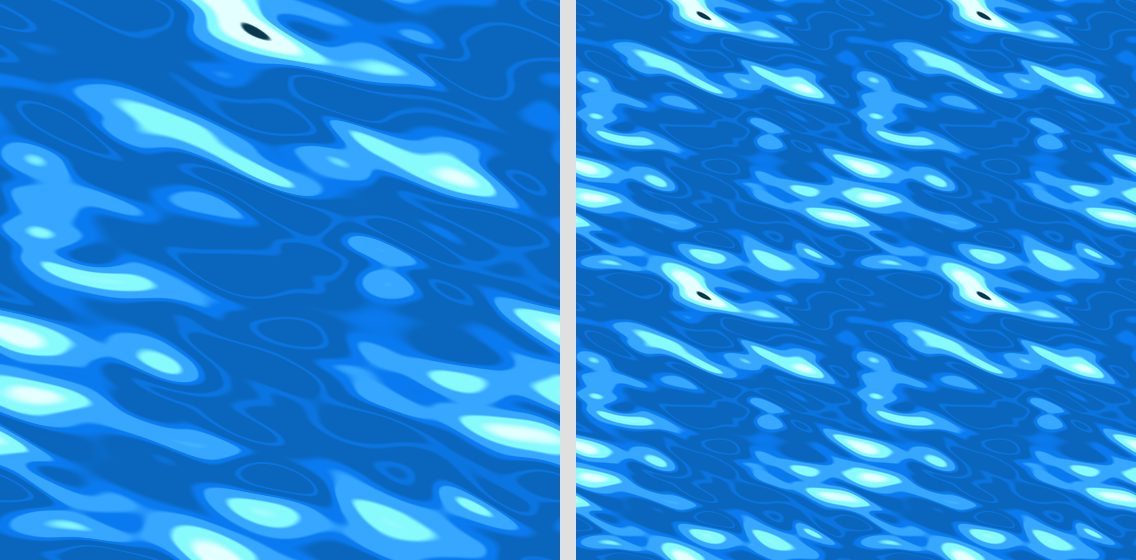
Left: one tile. Right: repeated 2 by 2.
Give the GLSL for this texture, as a WebGL 1 fragment shader.

```glsl
precision highp float;
uniform vec2 u_resolution;

#define TAU 6.2831853
#define BROAD_GRID vec3(5.0, 17.0, 4.0)  // columns, rows, rows of slant
#define FINE_GRID vec3(7.0, 22.0, 7.0)
#define FINE_WEIGHT 0.7
#define WARP 0.006
#define LIGHT_LEVEL 0.18
#define CYAN_LEVEL 0.57
#define WHITE_LEVEL 0.95
#define SLIVER_LEVEL 1.55
#define RING_LEVEL -0.45

const vec3 DEEP = vec3(0.04, 0.40, 0.74);
const vec3 BLUE = vec3(0.04, 0.48, 0.94);
const vec3 LIGHT = vec3(0.21, 0.65, 1.00);
const vec3 CYAN = vec3(0.53, 0.98, 0.99);
const vec3 WHITE = vec3(0.89, 1.00, 1.00);
const vec3 SLIVER = vec3(0.03, 0.22, 0.30);

vec3 hash3(vec2 cell) {
  vec3 h = fract(cell.xyx * vec3(0.1031, 0.1030, 0.0973) + 0.137);
  h += dot(h, h.yxz + 33.33);
  return fract((h.xxy + h.yzz) * h.zyx);
}

// Maps a cell of the slanted grid to its representative on the tile
vec2 wrapCell(vec2 cell, vec3 grid) {
  float turns = floor((cell.x + 0.5) / grid.x);
  cell -= turns * grid.xz;
  cell.y -= grid.y * floor((cell.y + 0.5) / grid.y);
  return floor(cell + 0.5);
}

// Cellular noise: a sum of signed soft blobs, one per slanted cell
float blobs(vec2 p, vec3 grid) {
  vec2 q = vec2(grid.x * p.x, grid.y * p.y + grid.z * p.x);
  vec2 base = floor(q);
  float sum = 0.0;
  for (int j = -1; j <= 1; j++) {
    for (int i = -1; i <= 1; i++) {
      vec2 cell = base + vec2(float(i), float(j));
      vec3 rnd = hash3(wrapCell(cell, grid) + grid.xy);
      vec2 d = q - cell - rnd.xy;
      float k = max(1.0 - dot(d, d), 0.0);
      sum += (2.0 * rnd.z - 1.0) * k * k * k;
    }
  }
  return sum;
}

float band(float level, float width, float h) {
  return smoothstep(level - width, level + width, h);
}

void main() {
  vec2 p = gl_FragCoord.xy / u_resolution;

  // Gentle waviness, whole periods so that it tiles
  p += WARP * vec2(sin(TAU * (2.0 * p.x + 5.0 * p.y)),
                   sin(TAU * (4.0 * p.x + 3.0 * p.y) + 1.3));

  float height = blobs(p, BROAD_GRID) + FINE_WEIGHT * blobs(p, FINE_GRID);

  // Dark water with faint rings around the hollows
  float ring = 1.0 - smoothstep(0.02, 0.09, abs(height - RING_LEVEL));
  vec3 color = mix(DEEP, BLUE, max(0.7 * ring, band(0.01, 0.07, height)));

  // Stepped highlights
  color = mix(color, LIGHT, band(LIGHT_LEVEL, 0.04, height));
  color = mix(color, CYAN, band(CYAN_LEVEL, 0.07, height));
  color = mix(color, WHITE, band(WHITE_LEVEL, 0.14, height));
  color = mix(color, SLIVER, band(SLIVER_LEVEL, 0.04, height));

  gl_FragColor = vec4(color, 1.0);
}
```
